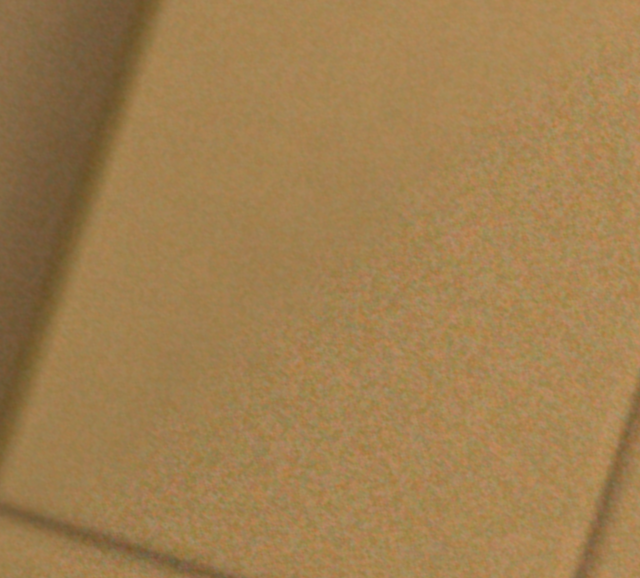
Give the GLSL for this texture, as a Shadertoy shader.

```glsl
float hash(vec2 cell, float seed) {
    vec3 q = fract(vec3(cell.xyx + seed) * vec3(0.1031, 0.1030, 0.0973));
    q += dot(q, q.yzx + 33.33);
    return fract((q.x + q.y) * q.z);
}

float valueNoise(vec2 p, float seed) {
    vec2 cell = floor(p);
    vec2 f = fract(p);
    f = f * f * (3.0 - 2.0 * f);
    float low = mix(hash(cell, seed), hash(cell + vec2(1.0, 0.0), seed), f.x);
    float high = mix(hash(cell + vec2(0.0, 1.0), seed), hash(cell + 1.0, seed), f.x);
    return mix(low, high, f.y);
}

// Signed two-octave noise
float grain(vec2 p, float seed) {
    float coarse = valueNoise(p, seed);
    float fine = valueNoise(p * 1.83 + 17.0, seed + 5.0);
    return coarse * 1.2 + fine * 0.8 - 1.0;
}

float softLine(float dist, float width) {
    float t = dist / width;
    return exp(-t * t);
}

vec3 panelColor(vec2 p, float diagonal) {
    vec3 ochre = mix(vec3(0.635, 0.505, 0.315), vec3(0.670, 0.530, 0.335),
                     smoothstep(0.25, 1.1, p.x));
    ochre += vec3(0.012, 0.008, 0.008) * smoothstep(0.6, 1.0, p.y);
    float valley = softLine(diagonal + 0.09, 0.18) * smoothstep(1.0, 0.45, p.y);
    return ochre * (1.0 - 0.028 * valley);
}

vec3 addSideRecess(vec3 color, vec2 p) {
    float across = (p.x + 0.34 * (1.0 - p.y) - 0.246) * 0.947;
    // Shaded neighbouring panel
    vec3 shade = mix(vec3(0.545, 0.430, 0.285), vec3(0.445, 0.345, 0.220),
                     smoothstep(-0.22, -0.01, across));
    // Olive bevel between the panels
    vec3 bevel = mix(vec3(0.415, 0.320, 0.170), vec3(0.510, 0.405, 0.220),
                     smoothstep(-0.005, 0.036, across));
    vec3 recess = mix(shade, bevel, smoothstep(-0.024, 0.010, across));
    return mix(recess, color, smoothstep(0.020, 0.055, across));
}

vec3 addLowerGroove(vec3 color, vec2 p) {
    float across = (p.y - 0.121 + 0.315 * p.x) * 0.954;
    float groove = softLine(across, 0.014);
    float penumbra = softLine(across + 0.004, 0.030);
    float rim = softLine(across + 0.050, 0.025);
    color *= 1.0 - vec3(0.17, 0.19, 0.20) * groove - 0.08 * penumbra;
    return color * (1.0 + 0.02 * rim);
}

vec3 addRightGroove(vec3 color, vec2 p) {
    float across = (p.x - 0.997 - 0.33 * p.y) * 0.95;
    float bevel = smoothstep(-0.012, 0.010, across)
                * (1.0 - smoothstep(0.012, 0.050, across));
    float rim = softLine(across + 0.026, 0.016);
    color *= 1.0 - vec3(0.15, 0.17, 0.19) * bevel - 0.10 * softLine(across - 0.003, 0.012);
    return color * (1.0 + 0.025 * rim);
}

// Warm-cool speckle, stronger on the rough side of the diagonal
vec3 speckle(vec2 p, float roughness) {
    vec2 q = mat2(0.82, 0.57, -0.57, 0.82) * p * vec2(135.0, 165.0);
    float light = grain(q, 3.0);
    float redGreen = grain(q * 0.85, 19.0);
    float blueYellow = grain(q * 0.72, 41.0);
    vec3 tint = light * vec3(0.044)
              + redGreen * vec3(0.070, -0.026, 0.004)
              + blueYellow * vec3(-0.010, 0.004, 0.070);
    return tint * mix(0.48, 1.03, roughness);
}

void mainImage(out vec4 fragColor, in vec2 fragCoord) {
    vec2 p = fragCoord / iResolution.y;
    float diagonal = 0.93 * p.x - 0.04 - p.y;

    // Panels and grooves
    vec3 color = panelColor(p, diagonal);
    color = addLowerGroove(color, p);
    color = addRightGroove(color, p);
    color = addSideRecess(color, p);

    // Broad mottling and surface grain
    float edgeWander = 0.06 * grain(p * 14.0, 87.0);
    float roughness = smoothstep(-0.13, 0.12, diagonal + edgeWander)
                    * (1.0 - 0.25 * smoothstep(0.35, 0.9, diagonal));
    color *= 1.0 + 0.014 * grain(p * 16.0, 63.0);
    color += speckle(p, roughness);
    fragColor = vec4(clamp(color, 0.0, 1.0), 1.0);
}
```
